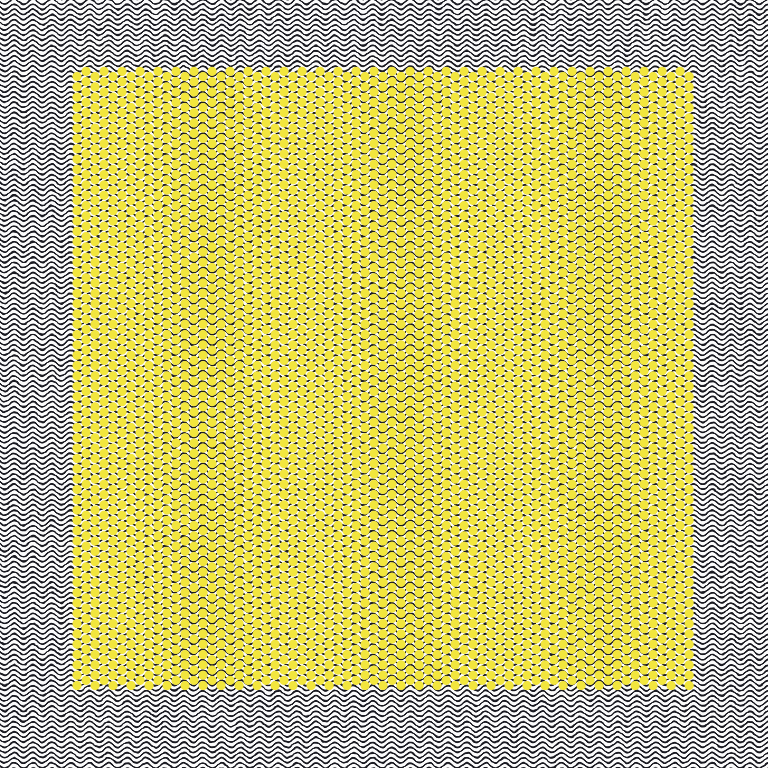
Reproduce this pattern procedurally as a Shadertoy shader.

```glsl
// A square sheet of yellow dots on a honeycomb lattice, over fine wavy ink lines.
// The waves run slightly out of step with the dot columns, so slow vertical
// moire bands appear in the gaps. All lengths are fractions of the canvas.

const float TAU = 6.2831853;
const vec3 PAPER = vec3(0.99);
const vec3 INK = vec3(0.10, 0.10, 0.13);
const vec3 YELLOW = vec3(0.95, 0.90, 0.24);

const vec2 DOT_STEP = vec2(0.01172, 0.01344);
const vec2 FIRST_DOT = vec2(0.1003, 0.1074);
const vec2 DOT_COUNT = vec2(69.0, 60.0);
const float DOT_RADIUS = 0.00595;

const float WAVE_COUNT = 40.7;
const float WAVE_TROUGH = 0.522;

float hash(vec2 p) {
    return fract(sin(dot(p, vec2(127.1, 311.7))) * 43758.55);
}

float valueNoise(vec2 p) {
    vec2 cell = floor(p);
    vec2 f = fract(p);
    f = f * f * (3.0 - 2.0 * f);
    float low = mix(hash(cell), hash(cell + vec2(1.0, 0.0)), f.x);
    float high = mix(hash(cell + vec2(0.0, 1.0)), hash(cell + 1.0), f.x);
    return mix(low, high, f.y);
}

// Ink coverage of stacked waves; spacing is the distance between lines.
float waveLines(vec2 p, float spacing, float amplitude, float pixel) {
    float wave = -amplitude * cos(TAU * WAVE_COUNT * (p.x - WAVE_TROUGH));
    float wobble = (valueNoise(p * vec2(260.0, 300.0)) - 0.5) * spacing * 0.22;
    float base = FIRST_DOT.y - 0.5 * spacing;
    float phase = (p.y - base - wave - wobble) / spacing;
    float distanceToLine = abs(fract(phase + 0.5) - 0.5) * spacing;
    float halfWidth = 0.19 * spacing;
    return 1.0 - smoothstep(-0.6 * pixel, 0.6 * pixel, distanceToLine - halfWidth);
}

// Signed distance to the nearest dot; odd columns sit half a step higher.
float dotDistance(vec2 p, vec2 spacing, vec2 count, float radius) {
    float nearest = 1.0;
    float middle = floor(p.x / spacing.x + 0.5);
    for (int i = -1; i <= 1; i++) {
        float column = clamp(middle + float(i), 0.0, count.x - 1.0);
        float lift = 0.5 * mod(column, 2.0);
        float row = floor(p.y / spacing.y - lift + 0.5);
        row = clamp(row, 0.0, count.y - 1.0);
        vec2 center = vec2(column, row + lift) * spacing;
        nearest = min(nearest, length(p - center) - radius);
    }
    return nearest;
}

void mainImage(out vec4 fragColor, in vec2 fragCoord) {
    vec2 uv = fragCoord / iResolution.xy;
    float pixel = 1.0 / min(iResolution.x, iResolution.y);

    // Wavy ground
    float lines = waveLines(uv, 0.5 * DOT_STEP.y, 0.25 * DOT_STEP.y, pixel);
    vec3 color = mix(PAPER, INK, lines);

    // Honeycomb sheet
    float d = dotDistance(uv - FIRST_DOT, DOT_STEP, DOT_COUNT, DOT_RADIUS);
    float dots = 1.0 - smoothstep(-0.6 * pixel, 0.6 * pixel, d);
    color = mix(color, YELLOW, dots);

    fragColor = vec4(color, 1.0);
}
```
